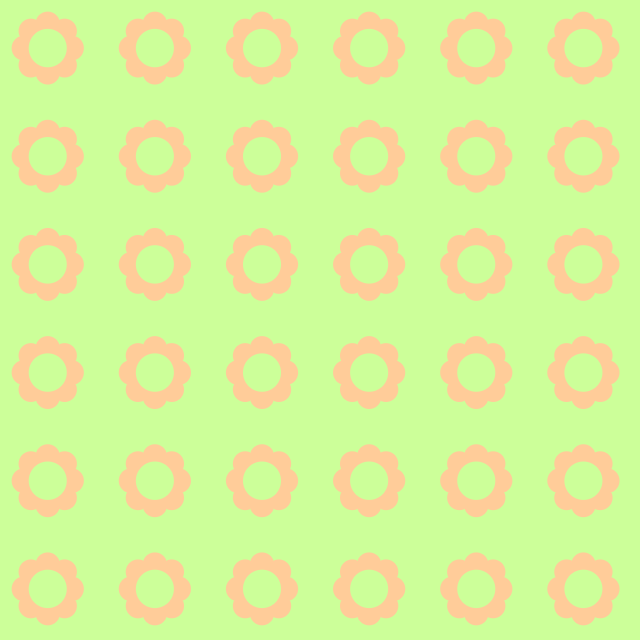
Give the GLSL for this pattern, as a WebGL 1 fragment shader.

```glsl
precision highp float;

// Six by six grid of flat peach flower rings on a pale green ground.
// Each flower is the union of eight round petals, found by folding the
// angle into one sector, with a round hole cut from the middle.

uniform vec2 u_resolution;

// Signed distance to the flower ring, in cell units.
float flowerRing(vec2 p) {
    float sector = 6.2831853 / 8.0;
    float angle = atan(p.y, p.x + 1e-6);
    angle = mod(angle + 0.5 * sector, sector) - 0.5 * sector;
    vec2 folded = length(p) * vec2(cos(angle), sin(angle));
    float petals = length(folded - vec2(0.222, 0.0)) - 0.115;
    float hole = length(p) - 0.1775;
    return max(petals, -hole);
}

void main() {
    // Cells are counted from the top left corner.
    vec2 uv = gl_FragCoord.xy / u_resolution;
    vec2 cellSize = vec2(0.1674, 0.1690);
    vec2 cell = fract(vec2(uv.x, 1.0 - uv.y) / cellSize);

    // Each flower sits slightly up and left of its cell centre.
    float dist = flowerRing(cell - vec2(0.4455, 0.4445));

    // One-pixel edge smoothing.
    float pixel = 1.0 / (min(u_resolution.x, u_resolution.y) * cellSize.x);
    float cover = clamp(0.5 - dist / pixel, 0.0, 1.0);

    vec3 green = vec3(0.80, 1.00, 0.60);
    vec3 peach = vec3(1.00, 0.80, 0.60);
    gl_FragColor = vec4(mix(green, peach, cover), 1.0);
}
```
